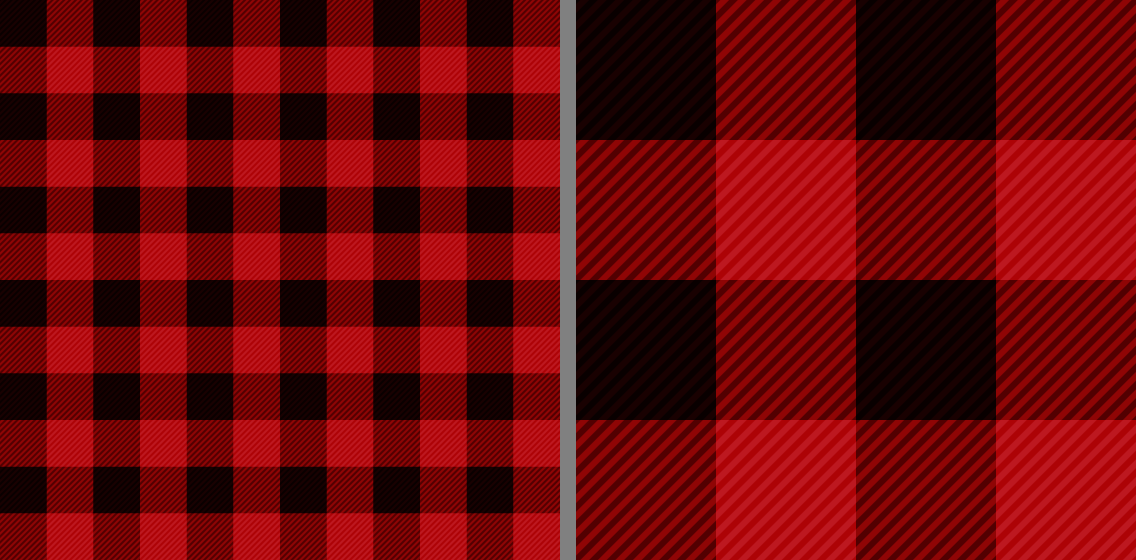
Left, the full canvas; right, a detail of the centre.
Reproduce this pattern procedurally as a three.js fragment shader.

```glsl
varying vec2 vUv;

// Half-period band around a center phase, with smoothed edges
float band(float phase, float center) {
  float dist = 0.25 - abs(fract(phase - center + 0.5) - 0.5);
  float blur = 0.5 * fwidth(phase);
  return smoothstep(-blur, blur, dist);
}

// Two-tone cloth: dark and light threads chosen by the twill
vec3 cloth(vec3 dark, vec3 light, float twill) {
  return mix(dark, light, twill);
}

void main() {
  // Six checks each way; red bands start at the lower right
  float redWarp = band(vUv.x * 6.0, 0.75);
  float redWeft = band(vUv.y * 6.0, 0.25);

  // Rising diagonal twill, eight ribs per square
  float twill = band((vUv.x - vUv.y) * 96.0, 0.5);

  vec3 black = cloth(vec3(0.035, 0.0, 0.0), vec3(0.1, 0.005, 0.005), twill);
  vec3 mixed = cloth(vec3(0.32, 0.0, 0.005), vec3(0.56, 0.02, 0.02), twill);
  vec3 red = cloth(vec3(0.68, 0.01, 0.025), vec3(0.74, 0.095, 0.125), twill);

  // Squares where the bands cross
  vec3 color = mix(mix(black, mixed, redWarp), mix(mixed, red, redWarp), redWeft);
  gl_FragColor = vec4(color, 1.0);
}
```
